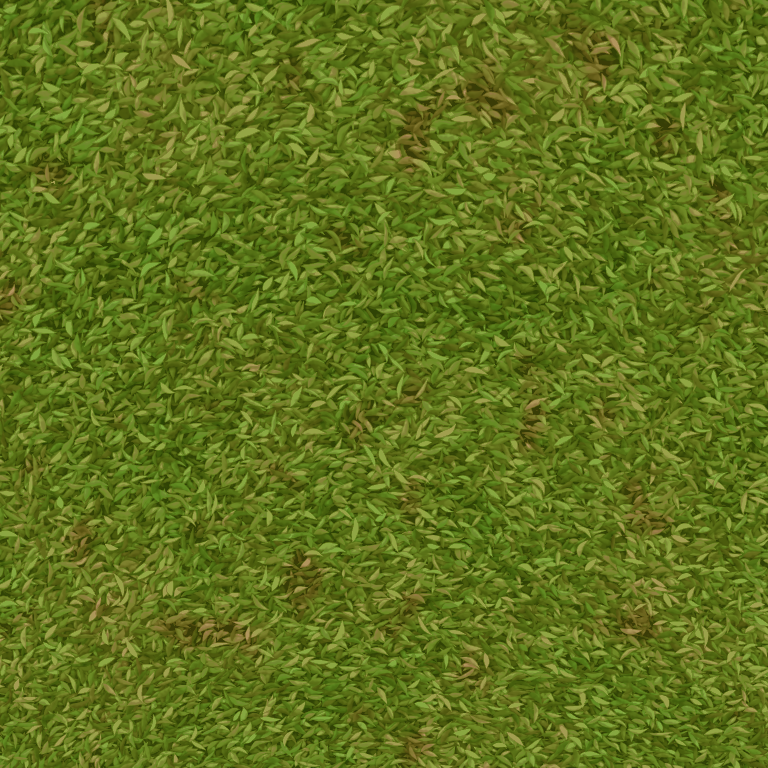
A Shadertoy shader for this texture:

```glsl
const int LAYERS = 7;
const float CELLS = 46.0;                    // blade cells across the canvas
const vec2 HALF_LENGTH = vec2(0.009, 0.0175);
const vec2 HALF_WIDTH = vec2(0.0022, 0.0044);
const float EDGE_SOFTNESS = 0.0014;
const float SHADOW_REACH = 0.005;
const float SHADOW_DEPTH = 0.32;
const float SPREAD = 1.6;                    // scatter of blade directions
const float LEAN_LEFT = 0.6;
const float LEAN_RIGHT = -0.3;
const vec2 BLADE_TONE = vec2(0.2, 1.12);
const float SOIL_TONE = 0.15;
const float MOTTLE = 0.16;
const vec3 LUSH_TINT = vec3(0.80, 1.03, 0.85);
const vec3 DRY_TINT = vec3(1.20, 0.90, 1.35);

const vec3 DEEP = vec3(0.19, 0.26, 0.02);
const vec3 SHADE = vec3(0.29, 0.36, 0.05);
const vec3 LEAF = vec3(0.36, 0.44, 0.09);
const vec3 FRESH = vec3(0.44, 0.54, 0.15);
const vec3 OLIVE = vec3(0.49, 0.53, 0.20);
const vec3 GLINT = vec3(0.58, 0.65, 0.27);

vec4 hash4(vec3 p) {
    vec4 q = fract(p.xyzx * vec4(0.1031, 0.1030, 0.0973, 0.1099));
    q += dot(q, q.wzxy + 33.33);
    return fract((q.xxyz + q.yzzw) * q.zywx);
}

float gradientNoise(vec2 p) {
    vec2 cell = floor(p), f = fract(p);
    vec2 u = f * f * f * (f * (f * 6.0 - 15.0) + 10.0);
    float corner[4];
    for (int i = 0; i < 4; i++) {
        vec2 o = vec2(i & 1, i >> 1);
        float angle = 6.2832 * hash4(vec3(cell + o + 200.0, 7.0)).x;
        corner[i] = dot(vec2(cos(angle), sin(angle)), f - o);
    }
    return mix(mix(corner[0], corner[1], u.x), mix(corner[2], corner[3], u.x), u.y);
}

// Dark to bright ramp, spaced by the area each colour fills
vec3 grassRamp(float tone) {
    vec3 c = mix(DEEP, SHADE, smoothstep(0.03, 0.17, tone));
    c = mix(c, LEAF, smoothstep(0.17, 0.40, tone));
    c = mix(c, FRESH, smoothstep(0.40, 0.63, tone));
    c = mix(c, OLIVE, smoothstep(0.63, 0.80, tone));
    return mix(c, GLINT, smoothstep(0.80, 0.95, tone));
}

// Lays one curved, tapered blade over surface = (tone, dryness)
vec2 layBlade(vec2 surface, vec2 p, vec3 id, float lean) {
    vec4 shape = hash4(id);
    vec4 look = hash4(id + vec3(57.0, 113.0, 31.0));
    vec2 d = p - (id.xy + shape.xy) / CELLS;
    float angle = lean + (shape.z + shape.w - 1.0) * SPREAD;
    float c = cos(angle), s = sin(angle);
    d = vec2(c * d.x + s * d.y, c * d.y - s * d.x);

    float halfLength = mix(HALF_LENGTH.x, HALF_LENGTH.y, look.x);
    float halfWidth = mix(HALF_WIDTH.x, HALF_WIDTH.y, look.y);
    float along = d.x / halfLength;
    float across = d.y - (look.z - 0.5) * 0.7 * halfLength * (along * along - 0.4);
    float width = halfWidth * (1.0 - along * along) * (1.0 - 0.25 * along);
    float edge = abs(across) - width + max(abs(along) - 1.0, 0.0) * halfLength;

    float shadow = 1.0 - smoothstep(0.0, SHADOW_REACH, edge);
    float cover = 1.0 - smoothstep(-EDGE_SOFTNESS, EDGE_SOFTNESS, edge);
    float tone = mix(BLADE_TONE.x, BLADE_TONE.y, look.w);
    tone += 0.14 * clamp(across / halfWidth, -1.0, 1.0) + 0.08 * along;
    surface.x *= 1.0 - SHADOW_DEPTH * shadow;
    return mix(surface, vec2(tone, fract(look.x * 7.0 + look.y * 5.0) * 2.0 - 1.0), cover);
}

void mainImage(out vec4 fragColor, in vec2 fragCoord) {
    vec2 uv = fragCoord / iResolution.y;

    // Blades grow slightly larger toward the top
    vec2 p = (uv - 0.5) * (1.12 - 0.2 * uv.y) + 2.0;
    float lean = mix(LEAN_LEFT, LEAN_RIGHT, smoothstep(0.1, 0.8, uv.x));
    p += 0.0022 * vec2(gradientNoise(p * 55.0), gradientNoise(p * 55.0 + 31.0));

    // Stacked layers of scattered blades
    vec2 surface = vec2(SOIL_TONE, 0.2);
    for (int layer = 0; layer < LAYERS; layer++) {
        vec2 shift = hash4(vec3(float(layer), 3.0, 9.0)).xy;
        vec2 q = p + shift;
        vec2 cell = floor(q * CELLS);
        for (int y = -1; y <= 1; y++)
            for (int x = -1; x <= 1; x++)
                surface = layBlade(surface, q, vec3(cell + vec2(x, y), float(layer)), lean);
    }

    // Fine mottling, broad light changes and worn patches
    float broad = gradientNoise(p * 4.0) + 0.6 * gradientNoise(p * 9.0 + 17.0);
    float worn = smoothstep(0.22, 0.55, gradientNoise(p * 13.0 + 5.0) + 0.3 * broad);
    float tone = surface.x + MOTTLE * gradientNoise(p * 110.0) + 0.08 * gradientNoise(p * 210.0);
    tone += 0.08 * broad - 0.14 * worn;

    float dryness = 0.55 * surface.y + 0.5 * broad + 0.8 * worn;
    vec3 tint = mix(vec3(1.0), LUSH_TINT, clamp(-dryness, 0.0, 1.0));
    tint = mix(tint, DRY_TINT, clamp(dryness - 0.1, 0.0, 1.0));
    fragColor = vec4(grassRamp(tone) * tint, 1.0);
}
```
